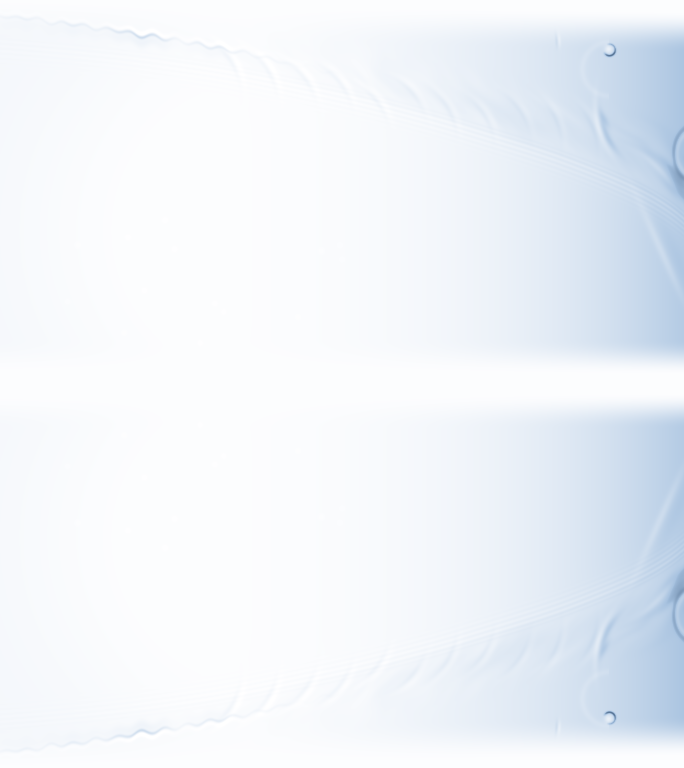
Give the GLSL for this background, as a WebGL 1 fragment shader.

```glsl
precision highp float;

// Pale blue liquid sheet, mirrored about its bright horizontal middle band.
// A smooth tint deepens to the right; ripples, turbulent wisps and a small
// curl are added to it as signed shade (positive is darker).

uniform vec2 u_resolution;

vec2 hash2(vec2 p) {
  p = vec2(dot(p, vec2(127.1, 311.7)), dot(p, vec2(269.5, 183.3)));
  return fract(sin(p) * 43758.5);
}

float gradientNoise(vec2 p) {
  vec2 i = floor(p), f = fract(p);
  vec2 u = f * f * f * (f * (f * 6.0 - 15.0) + 10.0);
  vec2 e = vec2(0.0, 1.0);
  float a = dot(hash2(i) * 2.0 - 1.0, f);
  float b = dot(hash2(i + e.yx) * 2.0 - 1.0, f - e.yx);
  float c = dot(hash2(i + e.xy) * 2.0 - 1.0, f - e.xy);
  float d = dot(hash2(i + e.yy) * 2.0 - 1.0, f - e.yy);
  return mix(mix(a, b, u.x), mix(c, d, u.x), u.y);
}

vec2 rotate(vec2 p, float angle) {
  float c = cos(angle), s = sin(angle);
  return vec2(c * p.x + s * p.y, c * p.y - s * p.x);
}

float bell(float d, float width) {
  return exp(-d * d / (width * width));
}

// Soft curved stroke; size holds its half length and half width
float streak(vec2 p, float angle, vec2 size, float bend) {
  p = rotate(p, angle);
  return bell(p.x, size.x) * bell(p.y - bend * p.x * p.x, size.y);
}

void main() {
  vec2 uv = gl_FragCoord.xy / u_resolution;
  float x = uv.x;
  float depth = 0.5 - abs(uv.y - 0.5);   // from the outer edge to the middle
  vec2 q = vec2(0.89 * x, depth);

  // Two flow lines: the rippled front and the wavy upper edge
  float front = 0.055 + 0.05 * x + 0.155 * x * x + 0.02 * pow(x, 20.0);
  float crest = 0.021 + 0.09 * x + 0.13 * x * x;
  float below = depth - front;
  float outer = 1.0 - smoothstep(-0.03, 0.015, below);

  // Broad tint
  float shade = 0.82 * pow(x, 4.7);
  shade += 0.09 * smoothstep(0.12, 0.42, length(q - vec2(0.32, 0.3))) * (1.0 - smoothstep(0.1, 0.45, x));
  shade += outer * 0.09 * smoothstep(0.3, 0.75, x);
  shade -= 0.10 * smoothstep(0.75, 0.95, x) * bell(below + 0.02, 0.035);

  // Turbulent wisps stretched along the descending flow
  vec2 flow = rotate(q, 0.75);
  flow.y += 0.02 * gradientNoise(q * 14.0);
  float wisps = gradientNoise(flow * vec2(9.0, 38.0))
              + 0.5 * gradientNoise(flow * vec2(22.0, 85.0) + 7.0);
  float zone = outer * smoothstep(0.2, 0.5, x) * smoothstep(-0.03, 0.03, depth - crest + 0.06 * x);
  shade += 0.17 * wisps * zone * (0.4 + 0.6 * x);

  // Row of curved strokes in the turbulent band
  for (int i = 0; i < 11; i++) {
    float k = float(i);
    vec2 h = hash2(vec2(k, 3.7));
    float sx = 0.30 + 0.047 * k;
    vec2 c = vec2(sx, 0.025 + 0.165 * sx + 0.025 * h.x);
    float tilt = 0.5 + 0.4 * h.y + 0.4 * sx;
    shade += 0.07 * streak(q - c, tilt, vec2(0.025, 0.003), 6.0);
    shade -= 0.06 * streak(q - c - vec2(0.006, -0.003), tilt, vec2(0.03, 0.004), 6.0);
  }

  // Fine parallel ripples along the front
  float ripples = sin(below * 960.0 + 2.0 * gradientNoise(q * 9.0));
  float rippleBand = smoothstep(-0.008, 0.0, below) * (1.0 - smoothstep(0.005, 0.04, below));
  shade += (0.012 + 0.04 * x * x) * ripples * rippleBand;
  shade += 0.05 * x * bell(below + 0.002, 0.004);

  // Wavy upper edge with a dark line and pale companion
  float wobble = 0.006 * gradientNoise(vec2(x * 32.0, 2.0)) + 0.002 * sin(x * 190.0);
  float edge = depth - crest - wobble;
  float strength = (1.0 - smoothstep(0.25, 0.55, x)) * (0.6 + gradientNoise(vec2(x * 17.0, 5.0)));
  strength *= 0.45 + 0.7 * bell(x - 0.2, 0.09);
  shade += strength * (0.42 * bell(edge, 0.0022) + 0.10 * bell(edge - 0.007, 0.007));
  shade -= 0.12 * strength * bell(edge + 0.005, 0.003);

  // Crossing folds near the right side
  shade += 0.30 * streak(q - vec2(0.789, 0.175), 1.15, vec2(0.028, 0.004), -5.0);
  shade += 0.22 * streak(q - vec2(0.787, 0.156), 1.1, vec2(0.012, 0.004), 0.0);
  shade -= 0.16 * streak(q - vec2(0.779, 0.166), 1.3, vec2(0.04, 0.004), -4.0);
  shade += 0.30 * streak(q - vec2(0.882, 0.243), 0.9, vec2(0.025, 0.011), 0.0);
  shade += 0.18 * streak(q - vec2(0.872, 0.218), 0.75, vec2(0.04, 0.006), 4.0);
  shade -= 0.15 * streak(q - vec2(0.862, 0.225), 0.85, vec2(0.04, 0.004), 3.0);
  float ring = length((q - vec2(0.9, 0.2)) * vec2(1.5, 1.0)) - 0.035;
  shade += 0.22 * bell(ring, 0.004) - 0.16 * bell(ring + 0.007, 0.004);
  shade -= 0.17 * streak(q - vec2(0.862, 0.33), 1.15, vec2(0.07, 0.005), 0.0);
  shade += 0.08 * streak(q - vec2(0.878, 0.33), 1.15, vec2(0.07, 0.009), 0.0);

  // White outer margin and middle band
  shade *= smoothstep(0.014, 0.068, depth + 0.02 * (1.0 - x)) * (1.0 - smoothstep(0.442, 0.489, depth));

  // Small curl, its faint halo and a tiny mark beside it
  vec2 curl = q - vec2(0.793, 0.065);
  float around = atan(curl.y, curl.x);
  float rim = length(curl) - 0.0075;
  shade += 0.95 * bell(rim, 0.0017) * smoothstep(-0.2, 0.9, sin(around + 0.35));
  shade += 0.55 * bell(rim, 0.0015) * smoothstep(0.3, 1.0, cos(around + 0.9));
  shade -= 0.35 * bell(length(curl + vec2(0.001, 0.001)), 0.005);
  shade -= 0.07 * bell(length(curl + vec2(0.0, -0.025)) - 0.035, 0.004) * step(curl.x, 0.0);
  vec2 mark = q - vec2(0.724, 0.053);
  shade += 0.13 * streak(mark, 1.5, vec2(0.009, 0.0018), 3.0);
  shade -= 0.12 * streak(mark - vec2(0.004, 0.0), 1.5, vec2(0.009, 0.002), 3.0);

  // Pale scattered specks
  for (int i = 0; i < 14; i++) {
    vec2 h = hash2(vec2(float(i), 9.2));
    vec2 c = vec2(0.05 + 0.42 * h.x, 0.26 + 0.19 * h.y);
    shade -= 0.018 * (1.0 - smoothstep(0.002, 0.006, length(q - c)));
  }

  vec3 color = mix(vec3(0.99, 0.992, 0.997), vec3(0.64, 0.75, 0.87), clamp(shade, -0.03, 1.0));
  color = mix(color, vec3(0.12, 0.23, 0.36), clamp(shade - 0.95, 0.0, 1.0));
  gl_FragColor = vec4(color, 1.0);
}
```
